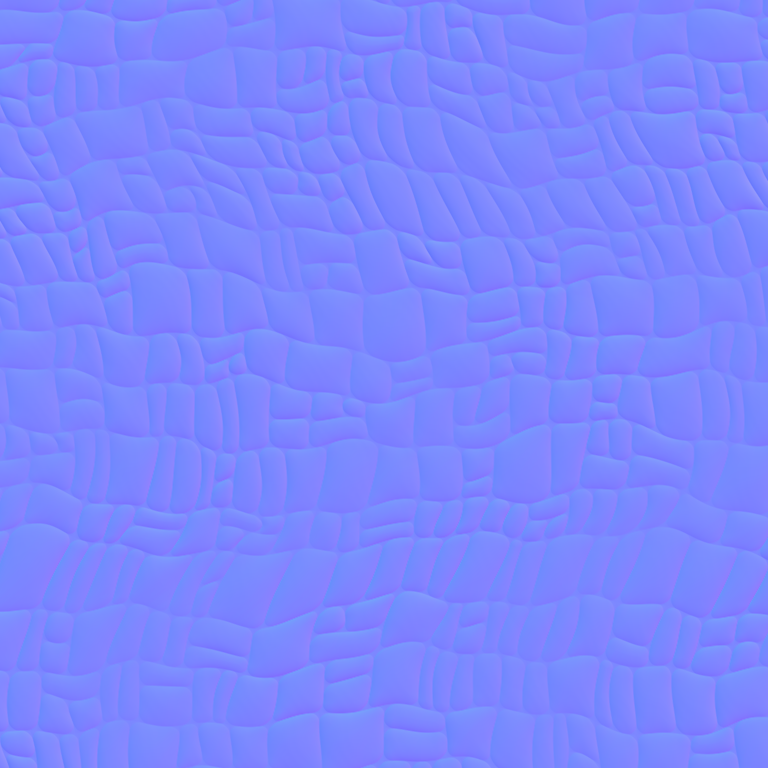
A WebGL 1 fragment shader for this texture map:

```glsl
precision highp float;
// Tangent-space normal map of soft reptile leather: wavy rows of rounded scales.
// Each row is cut into uneven cells, larger cells may be split again, and the
// domed height of every cell is differentiated into a normal.

uniform vec2 u_resolution;

const float TAU = 6.2831853;
const vec2 GRID = vec2(14.5, 14.2);        // scales across and up the canvas
const vec2 FLAT_TONE = vec2(0.487, 0.531); // red and green of level leather
const vec2 RELIEF = vec2(0.50, 0.52);      // slope strength per axis
const float DOME = 0.018;                  // swelling of each scale
const float LIP = 0.0062;                  // depth of the creases
const float LIP_WIDTH = 0.07;              // softness of the crease walls
const float CORNER = 0.19;                 // corner radius
const float SPLIT_CHANCE = 0.34;
const float SPLIT_SIZE = 0.62;             // smallest side that may be split
const float LEAN = 0.45;                   // strongest slant of the columns
const float GRAIN = 0.00025;
const float STEP = 0.0011;                 // sampling distance for slopes

float hash(vec2 p) {
  return fract(sin(dot(p, vec2(127.1, 311.7))) * 43758.547);
}

// Broad flow: rows undulate, columns lean one way above and the other below
vec2 flow(vec2 uv) {
  float c = cos(TAU * (uv.y - 0.5));
  float lean = LEAN / TAU * (c - c * c * c / 3.0);
  float sway = 0.006 * sin(TAU * (1.5 * uv.y + uv.x));
  float wave = 0.014 * sin(TAU * (1.3 * uv.x - 0.9 * uv.y) + 0.6)
             + 0.006 * sin(TAU * (2.7 * uv.x + 1.6 * uv.y));
  return (uv + vec2(sway - lean, wave)) * GRID;
}

// Wavy lower border of a row
float rowEdge(float row, float x) {
  float s = hash(vec2(row, 3.7));
  return row + 0.34 * (s - 0.5)
       + 0.10 * sin(x * 1.5 + s * 40.0) + 0.06 * sin(x * 3.7 + s * 90.0);
}

// Curved left border of a cell; v runs from 0 to 1 up the row
float columnEdge(float column, float row, float v) {
  float s = hash(vec2(column, row + 0.31));
  float bend = hash(vec2(column + 9.3, row)) - 0.5;
  return column + 0.46 * (s - 0.5) + 0.18 * bend * (v - 0.5)
       + 0.05 * sin(v * 3.5 + s * 30.0);
}

// Index of the interval that holds a position, given its two nominal borders
float interval(float position, float below, float above) {
  return floor(position) - step(position, below) + step(above, position);
}

// Distance from the rounded border of a box, zero in the corner pits
float insideDistance(vec2 margin, float radius) {
  vec2 e = radius - margin;
  return max(radius - length(max(e, 0.0)) - min(max(e.x, e.y), 0.0), 0.0);
}

float leatherHeight(vec2 uv) {
  vec2 q = flow(uv);

  // Row and its local vertical coordinate
  float base = floor(q.y);
  float row = interval(q.y, rowEdge(base, q.x), rowEdge(base + 1.0, q.x));
  float bottom = rowEdge(row, q.x);
  float rowSize = rowEdge(row + 1.0, q.x) - bottom;
  float v = (q.y - bottom) / rowSize;

  // Column, with its own density in each row
  float density = mix(0.88, 1.22, hash(vec2(row, 8.2)));
  float x = q.x * density + 10.0 * hash(vec2(row, 5.1));
  base = floor(x);
  float column = interval(x, columnEdge(base, row, v),
                          columnEdge(base + 1.0, row, v));
  float left = columnEdge(column, row, v);
  float width = columnEdge(column + 1.0, row, v) - left;
  vec2 local = vec2((x - left) / width, v);
  vec2 size = vec2(width / density, rowSize);
  vec2 id = vec2(column, row);

  // Nominal size decides on splits, so that it is constant within a cell
  vec2 room = vec2((columnEdge(column + 1.0, row, 0.5)
                  - columnEdge(column, row, 0.5)) / density,
                   rowEdge(row + 1.0, 0.0) - rowEdge(row, 0.0));

  // Random splits into strips and small side scales
  for (int i = 0; i < 2; i++) {
    float choice = hash(id + 17.3);
    float cut = mix(0.36, 0.64, hash(id + 4.9));
    if (choice < SPLIT_CHANCE && room.x > SPLIT_SIZE) {
      cut += 0.05 * sin(local.y * 4.0 + choice * 50.0);
      float side = step(cut, local.x);
      float part = mix(cut, 1.0 - cut, side);
      local.x = (local.x - cut * side) / part;
      size.x *= part;
      room.x *= 0.5;
      id += vec2(31.7, 11.3) * (side + 1.0);
    } else if (choice > 1.0 - 0.7 * SPLIT_CHANCE && room.y > SPLIT_SIZE) {
      cut += 0.06 * sin(local.x * 3.0 + choice * 50.0);
      float side = step(cut, local.y);
      float part = mix(cut, 1.0 - cut, side);
      local.y = (local.y - cut * side) / part;
      size.y *= part;
      room.y *= 0.5;
      id += vec2(13.9, 47.1) * (side + 1.0);
    }
  }

  // Domed scale with a random tilt, edged by a narrow crease
  vec2 arch = 4.0 * local * (1.0 - local);
  vec2 tilt = vec2(hash(id + 2.2), hash(id + 6.6)) - 0.5;
  float swell = arch.x * arch.y * (1.0 + 1.4 * dot(tilt, local - 0.5));
  float shortSide = min(size.x, size.y);
  float edge = insideDistance(min(local, 1.0 - local) * size,
                              min(CORNER, 0.45 * shortSide));
  float depth = LIP * (1.0 + 0.45 * sin(q.x * 0.9 + 2.0 * sin(q.y * 0.7)));
  float grain = sin(q.x * 19.0 + 2.0 * sin(q.y * 5.0))
              * sin(q.y * 13.0 + 2.0 * sin(q.x * 7.0));
  return DOME * shortSide * swell + depth * (1.0 - exp(-edge / LIP_WIDTH))
       + GRAIN * grain;
}

void main() {
  vec2 uv = gl_FragCoord.xy / u_resolution;
  vec2 dx = vec2(STEP, 0.0), dy = vec2(0.0, STEP);
  vec2 rise = vec2(leatherHeight(uv + dx) - leatherHeight(uv - dx),
                   leatherHeight(uv + dy) - leatherHeight(uv - dy));
  vec2 tone = FLAT_TONE - RELIEF * rise / (2.0 * STEP * GRID);
  vec2 normal = 2.0 * tone - 1.0;
  float blue = 0.5 + 0.5 * sqrt(max(1.0 - dot(normal, normal), 0.0));
  gl_FragColor = vec4(tone, blue, 1.0);
}
```
